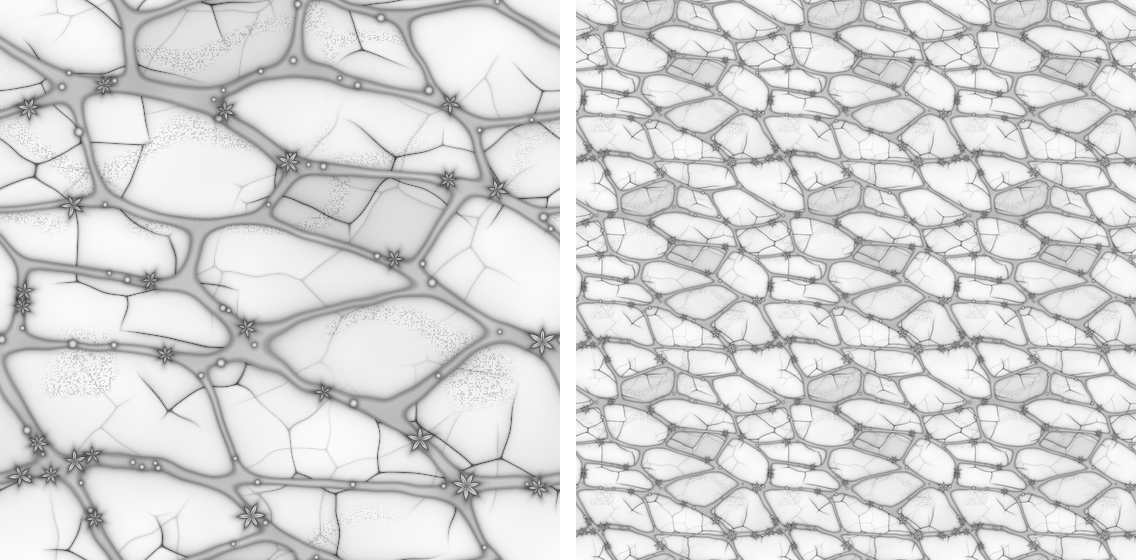
Left: one tile. Right: repeated 3 by 3.
Write a three.js fragment shader that draws this texture map.

```glsl
varying vec2 vUv;

#define STONES vec2(3.0, 6.0)
#define CRACKS vec2(6.0, 8.0)
#define STREAKS vec2(5.0, 6.0)
#define SLOPE 0.2
#define GAP 0.0085
#define ROUNDING 0.011
#define WARP 0.075
#define STAR_GRID 13.0
#define BEAD_GRID 30.0
#define BEAD_SHARE 0.4
#define SOFT 0.001

vec2 hash2(vec2 p) {
  vec3 q = fract(p.xyx * vec3(0.1031, 0.1030, 0.0973));
  q += dot(q, q.yzx + 33.33);
  return fract((q.xx + q.yz) * q.zy);
}

vec2 wrap(vec2 cell, vec2 count) {
  return floor(mod(cell + 0.5, count));
}

// Two channels of value noise, repeating over the canvas
vec2 noise2(vec2 uv, float count, float seed) {
  vec2 p = uv * count, i = floor(p), f = fract(p);
  f = f * f * (3.0 - 2.0 * f);
  vec2 n = vec2(count), e = vec2(1.0, 0.0);
  vec2 low = mix(hash2(wrap(i, n) + seed), hash2(wrap(i + e, n) + seed), f.x);
  vec2 high = mix(hash2(wrap(i + e.yx, n) + seed), hash2(wrap(i + 1.0, n) + seed), f.x);
  return mix(low, high, f.y);
}

// Staggered, jittered cell centre in canvas units
vec2 site(vec2 cell, vec2 grid, float seed) {
  vec2 id = wrap(cell, grid);
  vec2 jitter = mix(vec2(0.1), vec2(0.9), hash2(id + seed));
  return (cell + jitter + vec2(0.5 * mod(id.y, 2.0) - 0.25, 0.0)) / grid;
}

// Slanted Voronoi: x = rounded distance to the border, y = random value of the cell
vec2 cells(vec2 uv, vec2 grid, float slope, float rounding, float seed) {
  mat2 metric = mat2(grid.x, grid.y * slope, 0.0, grid.y);
  vec2 base = floor(uv * grid), nearCell = base, nearest = vec2(0.0);
  float best = 1e3;
  for (int j = -2; j <= 2; j++) {
    for (int i = -2; i <= 2; i++) {
      vec2 cell = base + vec2(i, j);
      vec2 v = metric * (site(cell, grid, seed) - uv);
      if (dot(v, v) < best) {
        best = dot(v, v);
        nearest = v;
        nearCell = cell;
      }
    }
  }
  float sum = 0.0;
  for (int j = -2; j <= 2; j++) {
    for (int i = -2; i <= 2; i++) {
      vec2 v = metric * (site(base + vec2(i, j), grid, seed) - uv);
      vec2 across = v - nearest;
      if (dot(across, across) > 1e-5) {
        vec2 n = normalize(across);
        sum += exp(-dot(0.5 * (v + nearest), n) / length(n * metric) / rounding);
      }
    }
  }
  return vec2(-log(max(sum, 1e-20)) * rounding, hash2(wrap(nearCell, grid) + seed + 40.0).x);
}

// x = signed distance to the stone edge, negative in the gap
vec2 stoneField(vec2 uv) {
  vec2 p = uv + WARP * (noise2(uv, 4.0, 3.0) - 0.5) + 0.007 * (noise2(uv, 24.0, 9.0) - 0.5);
  vec2 stone = cells(p, STONES, SLOPE, ROUNDING, 5.0);
  return vec2(stone.x - GAP * (0.5 + noise2(uv, 7.0, 2.0).x), stone.y);
}

// Broken hairlines with a soft shade that differs on each side
float crackDepth(vec2 uv, vec2 grid, float slope, float seed) {
  vec2 p = uv + 0.05 * (noise2(uv, 8.0, seed) - 0.5) + 0.014 * (noise2(uv, 22.0, seed) - 0.5);
  vec2 c = cells(p, grid, slope, 0.002, seed);
  float d = max(c.x, 0.0);
  float mask = smoothstep(0.42, 0.66, noise2(uv, 6.0, seed + 11.0).x);
  return mask * (0.55 * exp(-d / 0.0013) + 0.2 * c.y * exp(-d / 0.009));
}

float addBeads(vec2 uv, float shade) {
  for (int k = 0; k < 9; k++) {
    vec2 cell = floor(uv * BEAD_GRID) + vec2(mod(float(k), 3.0), floor((float(k) + 0.5) / 3.0)) - 1.0;
    vec2 id = wrap(cell, vec2(BEAD_GRID)), pick = hash2(id + 211.0);
    vec2 centre = (cell + hash2(id + 157.0)) / BEAD_GRID;
    float radius = mix(0.004, 0.0085, pick.y * pick.y), r = length(uv - centre);
    if (pick.x < BEAD_SHARE && r < radius + 0.008 && stoneField(centre).x < 0.0) {
      float ball = mix(0.87, 0.5, smoothstep(0.25, 1.0, r / radius));
      shade *= 1.0 - 0.3 * exp(-max(r - radius, 0.0) / 0.003);
      shade = mix(ball, shade, smoothstep(-SOFT, SOFT, r - radius));
    }
  }
  return shade;
}

float addStars(vec2 uv, float shade) {
  for (int k = 0; k < 9; k++) {
    vec2 cell = floor(uv * STAR_GRID) + vec2(mod(float(k), 3.0), floor((float(k) + 0.5) / 3.0)) - 1.0;
    vec2 id = wrap(cell, vec2(STAR_GRID)), place = hash2(id + 71.0), pick = hash2(id + 137.0);
    vec2 v = uv - (cell + place) / STAR_GRID;
    float radius = mix(0.018, 0.031, pick.x * pick.x);
    if (length(v) < radius + 0.016 && stoneField(uv - v).x < 0.0) {
      // Fold into one pointed petal
      float petals = 5.0 + floor(pick.y * 2.99), sector = 6.2832 / petals;
      float a = atan(v.y, v.x) + place.x * 6.2832, n = floor(a / sector + 0.5);
      a -= n * sector;
      vec2 q = length(v) * vec2(cos(a), abs(sin(a)));
      float len = radius * (0.75 + 0.25 * hash2(id + floor(mod(n + 0.5, petals)) * 7.0).x);
      float wide = 0.18 * len, arc = (0.36 * len * len + wide * wide) / (2.0 * wide);
      float d = length(vec2(q.x - 0.4 * len, q.y + arc - wide)) - arc;
      float body = mix(0.62, 0.88, smoothstep(0.0, 0.6 * radius, q.x)) - 0.22 * exp(-q.y / 0.001);
      body = mix(0.3, body, smoothstep(0.0, 0.0025, -d));
      shade *= 1.0 - 0.42 * exp(-max(d, 0.0) / 0.0045);
      shade = mix(body, shade, smoothstep(-SOFT, SOFT, d));
    }
  }
  return shade;
}

void main() {
  vec2 stone = stoneField(vUv);
  float edge = max(stone.x, 0.0), mottle = noise2(vUv, 16.0, 31.0).x;

  // Pale stone face: tone, cracks, streaks and bands of fine grain
  float face = 1.0 - 0.06 * noise2(vUv, 5.0, 23.0).x - 0.02 * mottle;
  face -= 0.09 * smoothstep(0.82, 0.86, stone.y);
  face *= 1.0 - crackDepth(vUv, CRACKS, 0.1, 61.0);
  face *= 1.0 - 0.25 * crackDepth(vUv, STREAKS, -0.4, 83.0);
  vec2 band = noise2(vUv, 6.0, 97.0);
  float grain = step(0.7, hash2(floor(vUv * 420.0)).x) * smoothstep(0.5, 0.7, band.y);
  face -= 0.12 * grain * (1.0 - smoothstep(0.02, 0.07, abs(band.x - 0.5)));
  face *= 1.0 - 0.32 * exp(-edge / 0.004) - 0.08 * exp(-edge / 0.018);

  // Gap floor, darkest along the stone edge
  float gap = mix(0.56, 0.76, smoothstep(0.0, 0.008, -stone.x)) + 0.1 * (mottle - 0.5);
  float shade = mix(gap, face, smoothstep(-SOFT, SOFT, stone.x));

  shade = addStars(vUv, addBeads(vUv, shade));
  gl_FragColor = vec4(vec3(clamp(shade, 0.0, 1.0)), 1.0);
}
```
